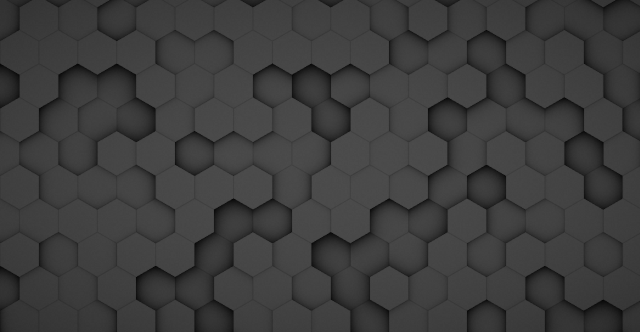
This pattern is drawn by a Shadertoy shader. Its source:

```glsl
#define CELLS_HIGH 8.53     // canvas height in hexagon widths
#define GRID_SHIFT 0.609    // vertical grid offset in hexagon widths
#define FACE_GREY 0.295
#define SEAM_WIDTH 0.012
#define SEAM_DARK 0.14
#define SHADOW_DARK 0.58
#define SHADOW_REACH 0.17
#define LIGHT_TILT 0.25     // extra shadow cast by upper neighbours
#define VIGNETTE 0.66
#define GRAIN 0.008
#define SEED 17.0

const vec2 PERIOD = vec2(1.0, 1.7320508);
const float HALF_SIDE = 0.2886751;

float hash(vec2 p) {
    vec3 q = fract(vec3(p.xyx) * 0.1031);
    q += dot(q, q.yzx + 33.33);
    return fract((q.x + q.y) * q.z);
}

// Many tiles near the top, thinning out towards deep wells.
float tileHeight(vec2 centre) {
    vec2 id = round(2.0 * centre / PERIOD);
    float r = hash(id + SEED);
    return 1.0 - 0.6 * pow(r, 1.4) - 0.3 * pow(r, 9.0);
}

// Offset from the centre of the nearest pointy-topped hexagon.
vec2 hexLocal(vec2 p) {
    vec2 a = mod(p, PERIOD) - 0.5 * PERIOD;
    vec2 b = mod(p - 0.5 * PERIOD, PERIOD) - 0.5 * PERIOD;
    return dot(a, a) < dot(b, b) ? a : b;
}

float tileShade(vec2 p, float pixel) {
    vec2 local = hexLocal(p);
    vec2 centre = p - local;
    float height = tileHeight(centre);
    float light = mix(0.96, 1.0, height);
    float edge = 1.0;

    // Shadows from higher neighbours: dark at the wall, longer for tall steps.
    for (int i = 0; i < 6; i++) {
        float angle = float(i) * 1.0471976;
        vec2 dir = vec2(cos(angle), sin(angle));
        float inward = 0.5 - dot(local, dir);
        float along = abs(dot(local, vec2(-dir.y, dir.x)));
        float dist = length(vec2(inward, max(along - HALF_SIDE, 0.0)));
        float drop = max(tileHeight(centre + dir) - height, 0.0);
        float strength = SHADOW_DARK * smoothstep(0.0, 0.38, drop);
        strength *= 1.0 + LIGHT_TILT * dot(dir, vec2(-0.3, 0.95));
        float reach = SHADOW_REACH * min(0.2 + 1.4 * drop, 1.0);
        light *= 1.0 - strength * exp(-dist / reach);
        edge = min(edge, inward);
    }

    // Thin joint between tiles.
    float seam = 1.0 - smoothstep(SEAM_WIDTH - 0.5 * pixel, SEAM_WIDTH + 0.5 * pixel, edge);
    return light * (1.0 - SEAM_DARK * seam);
}

void mainImage(out vec4 fragColor, in vec2 fragCoord) {
    float pixel = CELLS_HIGH / iResolution.y;
    vec2 p = fragCoord * pixel + vec2(0.0, GRID_SHIFT);

    // Four samples smooth the steps between tile levels.
    float shade = 0.0;
    for (int i = 0; i < 4; i++) {
        vec2 offset = vec2(i & 1, i >> 1) * 0.5 - 0.25;
        shade += 0.25 * tileShade(p + offset * pixel, pixel);
    }

    // Darker corners and faint surface grain.
    vec2 fromMiddle = fragCoord / iResolution.xy - 0.5;
    float grey = FACE_GREY * shade * (1.0 - VIGNETTE * dot(fromMiddle, fromMiddle));
    grey += GRAIN * (hash(floor(p * 32.0)) - 0.5);
    fragColor = vec4(vec3(grey), 1.0);
}
```
